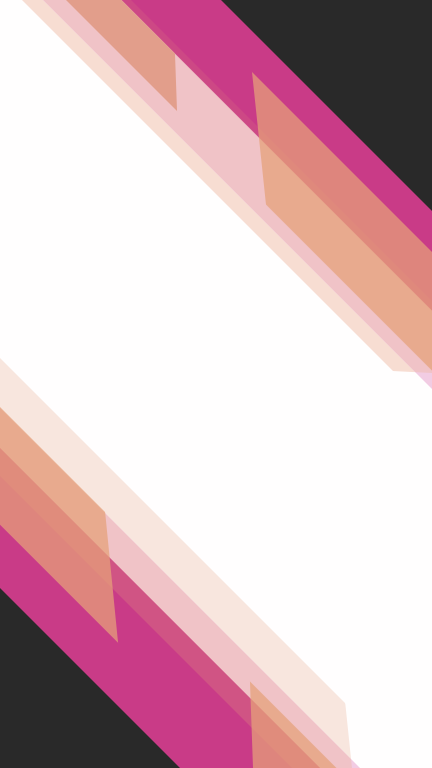
Give the GLSL for this background, as a Shadertoy shader.

```glsl
// Two corners of layered diagonal ribbons in charcoal, magenta, coral and blush on white.

const vec2 GRID = vec2(9.0, 16.0); // the canvas measured in square cells

const vec3 WHITE = vec3(1.0, 0.997, 0.997);
const vec3 CHARCOAL = vec3(0.16);
const vec3 MAGENTA = vec3(0.79, 0.23, 0.53);
const vec3 BLUSH = vec3(0.94, 0.765, 0.78);
const vec3 LILAC = vec3(0.95, 0.80, 0.89);
const vec3 CORAL = vec3(0.90, 0.63, 0.475);
const vec3 PEACH = vec3(0.97, 0.865, 0.825);
const vec3 CREAM = vec3(0.973, 0.90, 0.87);

// Smooth coverage of the region where the signed distance is positive.
float cover(float dist, float pixel) {
    return clamp(0.5 + dist / pixel, 0.0, 1.0);
}

// Coverage beyond a 45 degree edge; depth grows toward the corner.
float beyond(float depth, float edge, float pixel) {
    return cover((depth - edge) * 0.70711, pixel);
}

// Coverage of a diagonal band between two depths.
float band(float depth, float near, float far, float pixel) {
    return beyond(depth, near, pixel) * (1.0 - beyond(depth, far, pixel));
}

// Coverage to the right of the line running from top to bottom.
float rightOf(vec2 p, vec2 top, vec2 bottom, float pixel) {
    vec2 along = normalize(bottom - top);
    return cover(dot(p - top, vec2(-along.y, along.x)), pixel);
}

// Ribbons of one corner: edges holds the pale, blush, magenta and charcoal depths.
vec3 paintRibbons(vec3 color, float depth, vec4 edges, vec3 pale, float trim,
                  float seamWidth, float seamAlpha, float pixel) {
    float blush = beyond(depth, edges.y, pixel);
    color = mix(color, LILAC, blush);
    color = mix(color, pale, beyond(depth, edges.x, pixel) * trim * (1.0 - blush));
    color = mix(color, BLUSH, blush * trim);
    color = mix(color, MAGENTA, beyond(depth, edges.z, pixel));
    float seam = band(depth, edges.z, edges.z + seamWidth, pixel);
    color = mix(color, CORAL, seam * seamAlpha);
    return mix(color, CHARCOAL, beyond(depth, edges.w, pixel));
}

void mainImage(out vec4 fragColor, in vec2 fragCoord) {
    vec2 p = fragCoord / iResolution.xy * GRID;
    float pixel = max(GRID.x / iResolution.x, GRID.y / iResolution.y);
    float upper = p.x + p.y - GRID.y;
    float lower = -upper;
    float glaze = 0.73;
    vec3 color = WHITE;

    // Upper right ribbons
    float upperTrim = rightOf(p, vec2(8.167, 8.271), vec2(9.0, 8.229), pixel);
    color = paintRibbons(color, upper, vec4(0.458, 0.896, 2.53, 4.604),
                         PEACH, upperTrim, 0.2, 0.13, pixel);

    // Lower left ribbons
    float lowerTrim = 1.0 - rightOf(p, vec2(7.188, 1.396), vec2(7.333, 0.0), pixel);
    color = paintRibbons(color, lower, vec4(7.458, 8.5, 9.333, 12.25),
                         CREAM, lowerTrim, 0.583, 0.25, pixel);

    // Translucent coral panels, upper corner
    float panel = band(upper, 1.375, 2.53, pixel)
                * (1.0 - rightOf(p, vec2(3.646, 14.875), vec2(3.688, 13.688), pixel));
    color = mix(color, CORAL * vec3(0.98, 0.96, 1.09), panel * 0.9);
    panel = band(upper, 1.28, 3.75, pixel)
          * rightOf(p, vec2(5.25, 14.5), vec2(5.542, 11.729), pixel);
    color = mix(color, CORAL, panel * glaze);

    // Translucent coral panels, lower corner
    panel = band(lower, 8.479, 10.93, pixel)
          * (1.0 - rightOf(p, vec2(2.188, 5.354), vec2(2.458, 2.625), pixel));
    color = mix(color, CORAL, panel * glaze);
    panel = band(lower, 8.99, 10.93, pixel)
          * rightOf(p, vec2(5.208, 1.792), vec2(5.271, 0.0), pixel);
    color = mix(color, CORAL, panel * glaze);

    fragColor = vec4(color, 1.0);
}
```
